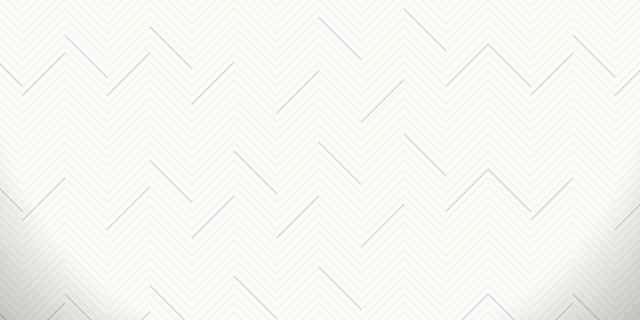
Reproduce this pattern procedurally as a Shadertoy shader.

```glsl
// Fine beige chevrons on near-white, with scattered grey arms stepping diagonally.
// Each arm is a folded diagonal line; its column and row decide whether it is grey.
// A radial shade centred near the top darkens the two lower corners.

const float COLUMN_WIDTH = 0.2646;   // all lengths are in canvas heights
const float FIRST_PEAK = 0.2028;
const float ROW_PITCH = 0.02788;
const float ROW_OFFSET = 0.0013;
const float STROKE_WIDTH = 0.0042;
const float COLUMNS_PER_CYCLE = 6.0;
const float ROWS_PER_BAND = 14.0;

const vec3 PAPER = vec3(0.98);
const vec3 BEIGE = vec3(0.96, 0.96, 0.865);
const vec3 GREY = vec3(0.825, 0.825, 0.815);

// Antialiased coverage of a stroke at a given distance from its centre.
float strokeCoverage(float dist, float width, float pixel) {
    return clamp((0.5 * width - dist) / pixel + 0.5, 0.0, 1.0);
}

// Row of the grey arm: left arms step down across columns, right arms step up.
float accentRow(float column, float band, bool rightArm) {
    float bias = rightArm ? 0.5 - 0.25 * band : min(0.25 + 0.5 * band, 0.75);
    float steps = floor(0.75 * column + bias);
    return 5.0 + ROWS_PER_BAND * band + (rightArm ? -steps : steps);
}

// One right arm is left out of every band.
bool isGap(float column, float band, bool rightArm) {
    float shifted = mod(column + 3.0 + 2.0 * band, COLUMNS_PER_CYCLE);
    return rightArm && shifted < 0.5;
}

bool isAccent(float column, float row, bool rightArm) {
    for (int i = 0; i < 3; i++) {
        float band = float(i);
        bool onRow = abs(row - accentRow(column, band, rightArm)) < 0.5;
        if (onRow && !isGap(column, band, rightArm)) return true;
    }
    return false;
}

// Chevron field; p has its origin at the upper left, with y pointing down.
vec3 chevrons(vec2 p, float pixel) {
    float across = (p.x - FIRST_PEAK) / COLUMN_WIDTH;
    float columnIndex = floor(across + 0.5);
    float fromPeak = (across - columnIndex) * COLUMN_WIDTH;
    float column = mod(columnIndex + 1.0, COLUMNS_PER_CYCLE);

    float down = (p.y - abs(fromPeak) + ROW_OFFSET) / ROW_PITCH;
    float row = floor(down + 0.5);
    float dist = abs(down - row) * ROW_PITCH * sqrt(0.5);

    vec3 ink = isAccent(column, row, fromPeak > 0.0) ? GREY : BEIGE;
    return mix(PAPER, ink, strokeCoverage(dist, STROKE_WIDTH, pixel));
}

// Brightness falling off outside a circle.
float cornerShade(vec2 p, vec2 center, float inner, float outer, float depth) {
    float t = clamp((length(p - center) - inner) / (outer - inner), 0.0, 1.0);
    return 1.0 - depth * t;
}

void mainImage(out vec4 fragColor, in vec2 fragCoord) {
    float pixel = 1.0 / iResolution.y;
    vec2 p = fragCoord * pixel;
    p.y = 1.0 - p.y;

    vec2 shadeCenter = vec2(0.5 * iResolution.x * pixel, 0.08);
    vec3 color = chevrons(p, pixel);
    color *= cornerShade(p, shadeCenter, 1.05, 1.36, 0.22);
    fragColor = vec4(color, 1.0);
}
```
